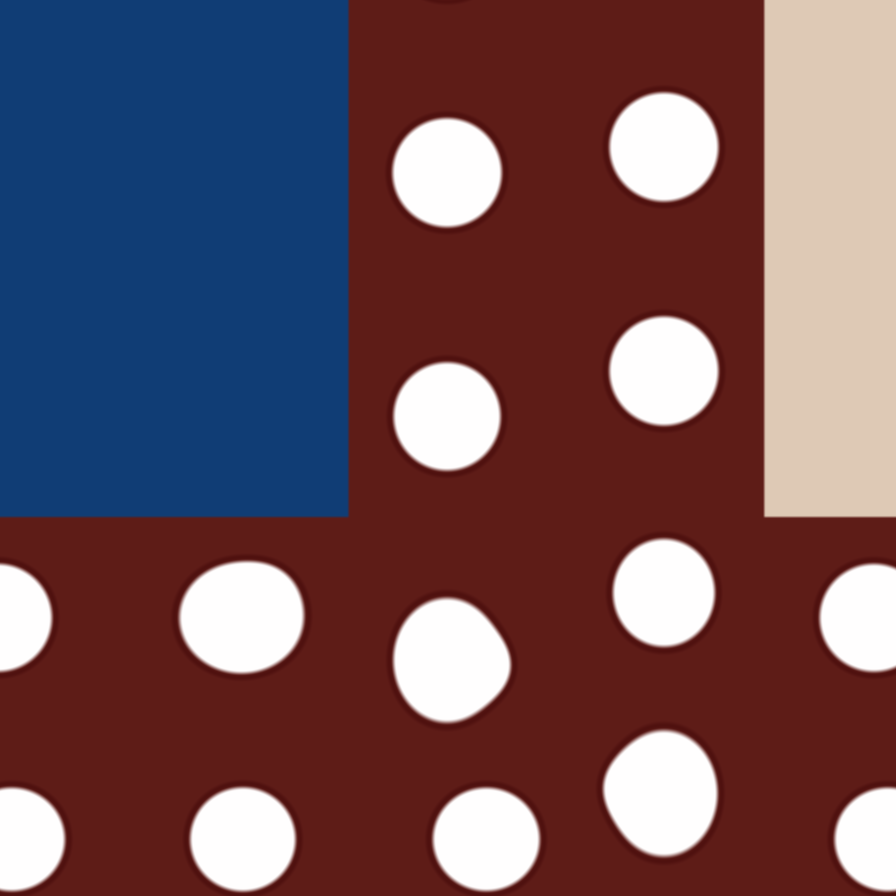
Reproduce this pattern procedurally as a three.js fragment shader.

```glsl
// Blue and sand panels on a maroon ground, edged by hand-cut white dots.
// Dots are bumped ellipses placed in two columns and two wrapping rows;
// the nearest dot's signed distance gives both its fill and a dark rim.

varying vec2 vUv;

const vec3 MAROON = vec3(0.370, 0.110, 0.092);
const vec3 RIM    = vec3(0.260, 0.030, 0.030);
const vec3 BLUE   = vec3(0.063, 0.240, 0.460);
const vec3 SAND   = vec3(0.870, 0.790, 0.710);
const vec3 WHITE  = vec3(1.0, 0.995, 0.995);

const float PANEL_BOTTOM = 0.423;
const float BLUE_RIGHT   = 0.389;
const float SAND_LEFT    = 0.853;
const float PANEL_SOFT   = 0.002;

const vec2  DOT_RADII   = vec2(0.0600, 0.0600);
const vec2  END_RADII   = vec2(0.0593, 0.0697);  // last dot of each column
const vec2  WIDE_RADII  = vec2(0.0695, 0.0625);  // dot beside the corner
const vec2  LOW_RADII   = vec2(0.0592, 0.0575);
const float RADIUS_VARY = 0.025;
const float DOT_SOFT    = 0.0032;
const float RIM_OFFSET  = 0.0050;
const float RIM_WIDTH   = 0.0055;
const float RIM_AMOUNT  = 0.55;

const vec2  LEFT_START   = vec2(0.4990, 0.8073);
const float LEFT_STEP    = 0.2721;
const float LEFT_TOP     = 1.0625;
const vec2  RIGHT_START  = vec2(0.7410, 0.8359);
const float RIGHT_STEP   = 0.2500;
const float RIGHT_LIFT   = 0.0286;               // squeeze at the column foot
const float RIGHT_NARROW = 0.0040;
const vec2  UPPER_START  = vec2(-0.0026, 0.3105);
const float UPPER_STEP   = 0.2721;
const vec2  LOWER_START  = vec2(0.0130, 0.0632);
const float LOWER_STEP   = 0.2513;
const float LOWER_GROWTH = 0.0068;
const float ROW_PERIOD   = 0.9780;

const vec2 LEFT_BUMP  = vec2(0.0112, -0.0015);
const vec2 RIGHT_BUMP = vec2(-0.0080, 0.0012);
const vec2 WIDE_BUMP  = vec2(0.0028, 0.0032);

float hash(vec2 p) {
  vec3 q = fract(p.xyx * 0.1031);
  q += dot(q, q.yzx + 33.33);
  return fract((q.x + q.y) * q.z);
}

// Ellipse that swells along the bump direction.
float dotDistance(vec2 p, vec2 radii, vec2 bump, vec2 id) {
  radii *= 1.0 + RADIUS_VARY * (vec2(hash(id), hash(id + 17.0)) - 0.5);
  float size = length(bump);
  float along = dot(p, bump) / max(length(p) * size, 1e-6);
  float swell = size * pow(max(along, 0.0), 6.0);
  return (length(p / radii) - 1.0) * min(radii.x, radii.y) - swell;
}

float wrapRow(float x) {
  return x - ROW_PERIOD * floor(x / ROW_PERIOD + 0.5);
}

float columnDots(vec2 p) {
  float d = 1.0;
  for (int n = -1; n < 4; n++) {
    float i = float(n);

    // Left column, ending one dot earlier than the right.
    if (n < 3) {
      float last = step(1.5, i);
      vec2 c = vec2(LEFT_START.x, min(LEFT_START.y - LEFT_STEP * i, LEFT_TOP));
      d = min(d, dotDistance(p - c, mix(DOT_RADII, END_RADII, last),
                             LEFT_BUMP * last, vec2(i, 1.0)));
    }

    // Right column, tightening towards the foot.
    if (n >= 0) {
      float last = step(2.5, i);
      float lift = RIGHT_LIFT * pow(i / 3.0, 6.0);
      vec2 c = RIGHT_START - vec2(0.0, RIGHT_STEP * i - lift);
      vec2 radii = mix(DOT_RADII, END_RADII, last);
      radii.x -= RIGHT_NARROW * step(1.5, i) * (1.0 - last);
      d = min(d, dotDistance(p - c, radii, RIGHT_BUMP * last, vec2(i, 2.0)));
    }
  }
  return d;
}

float rowDots(vec2 p) {
  float d = 1.0;
  for (int n = 0; n < 3; n++) {
    float i = float(n);
    if (n < 2) {
      vec2 q = p - UPPER_START - vec2(UPPER_STEP * i, 0.0);
      q.x = wrapRow(q.x);
      d = min(d, dotDistance(q, mix(DOT_RADII, WIDE_RADII, i),
                             WIDE_BUMP * i, vec2(i, 3.0)));
    }
    vec2 q = p - LOWER_START - vec2((LOWER_STEP + LOWER_GROWTH * i) * i, 0.0);
    q.x = wrapRow(q.x);
    d = min(d, dotDistance(q, LOW_RADII, vec2(0.0), vec2(i, 4.0)));
  }
  return d;
}

void main() {
  // Panels
  float above = smoothstep(-PANEL_SOFT, PANEL_SOFT, vUv.y - PANEL_BOTTOM);
  float blue = above * smoothstep(-PANEL_SOFT, PANEL_SOFT, BLUE_RIGHT - vUv.x);
  float sand = above * smoothstep(-PANEL_SOFT, PANEL_SOFT, vUv.x - SAND_LEFT);
  vec3 color = mix(mix(MAROON, BLUE, blue), SAND, sand);

  // Dots and their rims
  float d = min(columnDots(vUv), rowDots(vUv));
  float rim = 1.0 - smoothstep(0.0, RIM_WIDTH, abs(d - RIM_OFFSET));
  color = mix(color, RIM, RIM_AMOUNT * rim);
  color = mix(color, WHITE, 1.0 - smoothstep(-DOT_SOFT, DOT_SOFT, d));
  gl_FragColor = vec4(color, 1.0);
}
```
